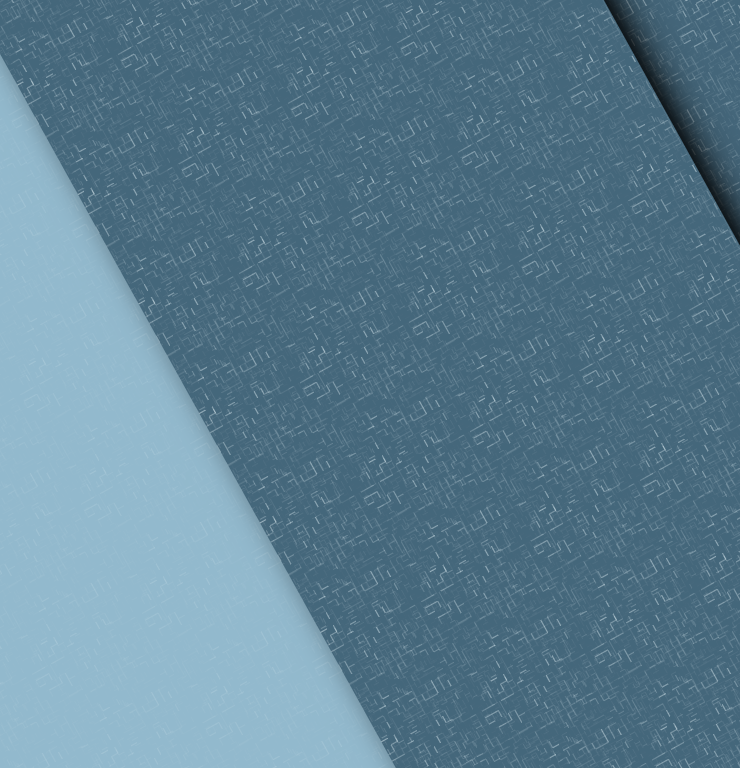
Write a WebGL 1 fragment shader that draws this background.

```glsl
precision highp float;
// Slanted blue paper sheets with soft shadows and a repeating circuit-like etching.

uniform vec2 u_resolution;

const vec2 SHEET_NORMAL = vec2(0.875, 0.485);
const float LIGHT_EDGE = 0.451;
const float DARK_EDGE = 1.173;
const float TILE_SIZE = 0.163;
const vec3 STEEL_BLUE = vec3(0.268, 0.402, 0.481);
const vec3 SKY_BLUE = vec3(0.572, 0.724, 0.802);
const vec3 ETCH_COLOR = vec3(0.88, 0.94, 0.96);

float hash(vec2 p) {
  vec3 q = fract(vec3(p.xyx) * 0.1031);
  q += dot(q, q.yzx + 33.33);
  return fract((q.x + q.y) * q.z);
}

// Random unit strokes on the vertical lines of a grid that wraps after "cells".
float strokes(vec2 p, float cells, float pixel, float seed) {
  vec2 id = vec2(floor(p.x + 0.5), floor(p.y));
  float dist = abs(p.x - id.x);
  id = mod(id, cells);
  float presence = smoothstep(0.60, 0.80, hash(id + seed));
  float cluster = hash(floor(id / 3.0) + seed + 71.0);
  float brightness = 0.12 + 0.88 * cluster * cluster;
  float coverage = clamp((0.08 - dist) / pixel + 0.5, 0.0, 1.0);
  return presence * brightness * coverage;
}

// Layers of right-angled strokes sharing one square tile.
float etching(vec2 p, float pixel) {
  float sum = 0.0;
  float weight = 0.46;
  for (int i = 0; i < 4; i++) {
    float layer = float(i);
    float cells = 17.0 + 3.0 * layer;
    float scale = cells / TILE_SIZE;
    vec2 g = p * scale + layer * vec2(0.37, 0.61);
    float seed = 13.0 + 47.0 * layer;
    float across = strokes(g, cells, pixel * scale, seed);
    float along = strokes(g.yx, cells, pixel * scale, seed + 19.0);
    sum += weight * max(across, along);
    weight *= 0.62;
  }
  return min(sum, 0.6);
}

// Fraction of a surface on the far side of an edge, smoothed over one pixel.
float beyond(float dist, float pixel) {
  return clamp(dist / pixel + 0.5, 0.0, 1.0);
}

// Darkness cast at a distance from an edge.
float shadow(float dist, float reach, float strength) {
  return strength * exp(-pow(max(dist, 0.0) / reach, 1.4));
}

void main() {
  float pixel = 1.0 / u_resolution.y;
  vec2 uv = gl_FragCoord.xy * pixel;

  // Axes across and along the sheets
  vec2 tangent = vec2(SHEET_NORMAL.y, -SHEET_NORMAL.x);
  vec2 sheet = vec2(dot(uv, SHEET_NORMAL), dot(uv, tangent));
  float etch = etching(sheet, pixel);

  // Etched surfaces
  vec3 dark = mix(STEEL_BLUE, ETCH_COLOR, etch);
  vec3 light = mix(SKY_BLUE, ETCH_COLOR, 0.35 * etch);

  // Shadows falling from the middle sheet
  float toLight = LIGHT_EDGE - sheet.x;
  float toRight = sheet.x - DARK_EDGE;
  light *= 1.0 - shadow(toLight, 0.014, 0.15);
  vec3 shaded = dark * (1.0 - shadow(toRight, 0.026, 0.78));

  vec3 color = mix(dark, shaded, beyond(toRight, pixel));
  color = mix(color, light, beyond(toLight, pixel));
  gl_FragColor = vec4(color, 1.0);
}
```
